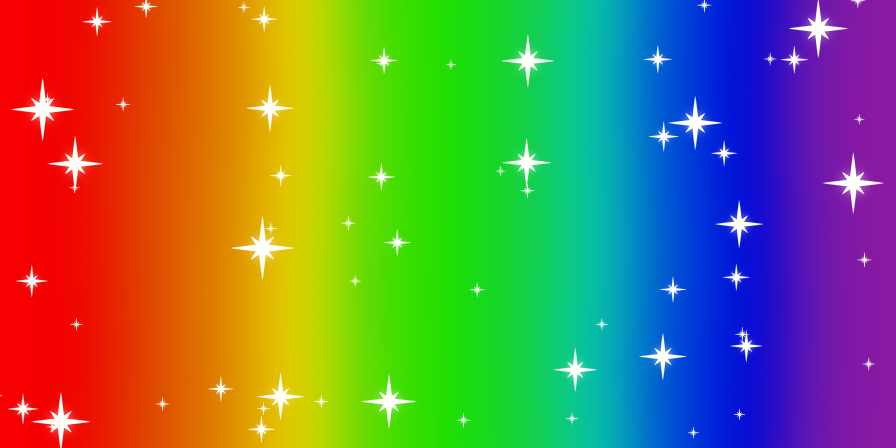
Give the GLSL for this background, as a WebGL 2 fragment shader.

```glsl
#version 300 es
precision highp float;

// Rainbow sweep from red to violet, strewn with glowing white sparkles.
// The sweep is a spline through evenly spaced colours, bent a little by noise;
// the sparkles are distance shapes on three jittered grids of different sizes.

uniform vec2 u_resolution;
out vec4 fragColor;

const int LAST_STOP = 12;
const vec3 RAINBOW[13] = vec3[13](
    vec3(0.97, 0.00, 0.01), vec3(0.94, 0.03, 0.00), vec3(0.88, 0.27, 0.00),
    vec3(0.87, 0.52, 0.00), vec3(0.84, 0.81, 0.00), vec3(0.36, 0.86, 0.01),
    vec3(0.13, 0.87, 0.02), vec3(0.08, 0.82, 0.25), vec3(0.03, 0.73, 0.65),
    vec3(0.00, 0.32, 0.83), vec3(0.03, 0.06, 0.83), vec3(0.42, 0.09, 0.68),
    vec3(0.55, 0.10, 0.63));
const vec3 SPARKLE_WHITE = vec3(1.0, 1.0, 0.98);

vec3 hash3(vec2 cell, float seed) {
    vec3 q = fract(vec3(cell.xyx + seed) * vec3(0.1031, 0.1030, 0.0973));
    q += dot(q, q.yxz + 33.33);
    return fract((q.xxy + q.yzz) * q.zyx);
}

vec2 gradientAt(vec2 corner) {
    float angle = 6.2832 * hash3(corner, 5.0).x;
    return vec2(cos(angle), sin(angle));
}

float gradientNoise(vec2 p) {
    vec2 i = floor(p), f = fract(p);
    vec2 u = f * f * f * (f * (f * 6.0 - 15.0) + 10.0);
    vec2 e = vec2(1.0, 0.0);
    float low = mix(dot(gradientAt(i), f), dot(gradientAt(i + e), f - e), u.x);
    float high = mix(dot(gradientAt(i + e.yx), f - e.yx),
                     dot(gradientAt(i + e.xx), f - e.xx), u.x);
    return mix(low, high, u.y);
}

vec3 stop(int index) {
    return RAINBOW[clamp(index, 0, LAST_STOP)];
}

// Catmull-Rom spline through the colour stops, t in 0..1
vec3 rainbow(float t) {
    float s = clamp(t, 0.0, 0.9999) * float(LAST_STOP);
    int k = int(s);
    float f = fract(s);
    vec3 a = stop(k - 1), b = stop(k), c = stop(k + 1), d = stop(k + 2);
    vec3 curve = b + 0.5 * f * (c - a + f * (2.0 * a - 5.0 * b + 4.0 * c - d
               + f * (3.0 * (b - c) + d - a)));
    return clamp(curve, 0.0, 1.0);
}

// Four tapering needles along the axes
float needles(vec2 p, float reach, float width, float blur) {
    vec2 q = abs(p);
    float along = max(q.x, q.y), across = min(q.x, q.y);
    float taper = max(1.0 - along / reach, 0.0);
    float halfWidth = width * taper;
    float ink = 1.0 - smoothstep(-blur, blur, across - halfWidth);
    return ink * smoothstep(0.0, 0.15, taper);
}

// Round core, long upright needles, short diagonal ones and a soft halo
float sparkle(vec2 p, float size, float blur) {
    float dist = length(p);
    vec2 diagonal = vec2(p.x + p.y, p.x - p.y) * 0.7071;
    float core = 1.0 - smoothstep(-blur, blur, dist - 0.23 * size);
    float rays = max(needles(p, size, 0.13 * size, blur),
                     needles(diagonal, 0.52 * size, 0.12 * size, blur));
    float halo = 0.55 * exp(-9.0 * dist * dist / (size * size));
    return max(max(core, rays), halo);
}

// One sparkle at most per cell, searched among the neighbours
float sparkleLayer(vec2 p, float cellSize, float size, float share,
                   float seed, float blur) {
    vec2 home = floor(p / cellSize);
    float light = 0.0;
    for (int y = -1; y <= 1; y++) {
        for (int x = -1; x <= 1; x++) {
            vec2 cell = home + vec2(x, y);
            vec3 rnd = hash3(cell, seed);
            vec2 center = (cell + 0.1 + 0.8 * rnd.xy) * cellSize;
            float scale = size * mix(0.75, 1.15, fract(rnd.z * 17.0));
            float present = step(rnd.z, share);
            light = max(light, present * sparkle(p - center, scale, blur));
        }
    }
    return light;
}

void main() {
    vec2 uv = gl_FragCoord.xy / u_resolution;
    vec2 p = gl_FragCoord.xy / u_resolution.y;
    float blur = 0.8 / u_resolution.y;

    // Colour sweep with gently wavering bands
    float waver = 0.012 * gradientNoise(p * vec2(1.5, 2.0));
    vec3 color = rainbow(uv.x + waver);

    // Large, medium and small sparkles
    float light = sparkleLayer(p, 0.34, 0.066, 0.70, 11.0, blur);
    light = max(light, sparkleLayer(p, 0.26, 0.034, 0.65, 37.0, blur));
    light = max(light, sparkleLayer(p, 0.23, 0.016, 0.75, 71.0, blur));

    fragColor = vec4(mix(color, SPARKLE_WHITE, light), 1.0);
}
```
